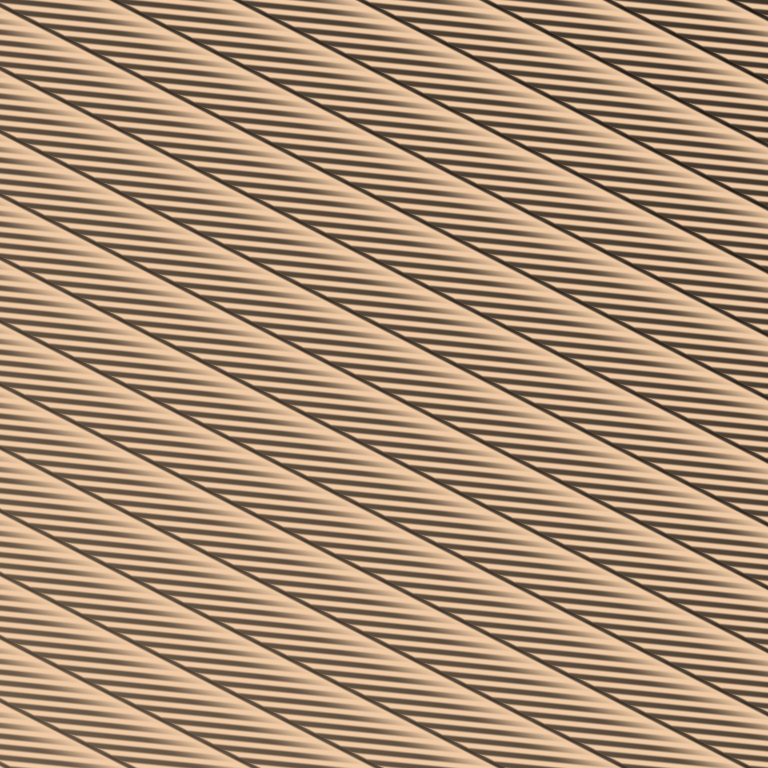
Reproduce this texture procedurally as a Shadertoy shader.

```glsl
// Slanting overlapped bands of tan reed, each filled with fine dark stripes.

const float TAU = 6.2831853;

// Soft dark line centred on every whole number of t
float ruledLine(float t, float halfWidth) {
    float fromLine = abs(fract(t + 0.5) - 0.5);
    float soft = max(fwidth(t), 0.025);
    return 1.0 - smoothstep(halfWidth - soft, halfWidth + soft, fromLine);
}

void mainImage(out vec4 fragColor, in vec2 fragCoord) {
    vec2 uv = fragCoord / iResolution.xy;
    float down = 1.0 - uv.y;

    // Steep bands: about 12 down the left edge and 6 along the top
    float band = (down - 0.512 * uv.x - 0.0065) * 12.15;
    float across = fract(band);

    // Nearly level stripes, faint under each seam and stronger further down
    float wave = 0.5 + 0.5 * cos(TAU * 72.0 * (down - 0.1 * uv.x));
    float stripe = smoothstep(0.06, 0.92, wave);
    float growth = smoothstep(0.0, 0.5, across);
    float seam = ruledLine(band, 0.036);

    // Ink deepens from the lower left to the upper right
    float corner = 0.5 * (uv.x + uv.y);
    float stripeInk = stripe * growth * mix(0.56, 0.74, corner);
    float seamInk = seam * (0.9 + 0.1 * wave) * mix(0.64, 0.88, corner);
    float ink = max(stripeInk, seamInk);

    vec3 tan_ = vec3(0.95, 0.80, 0.65);
    fragColor = vec4(tan_ * (1.0 - ink), 1.0);
}
```
